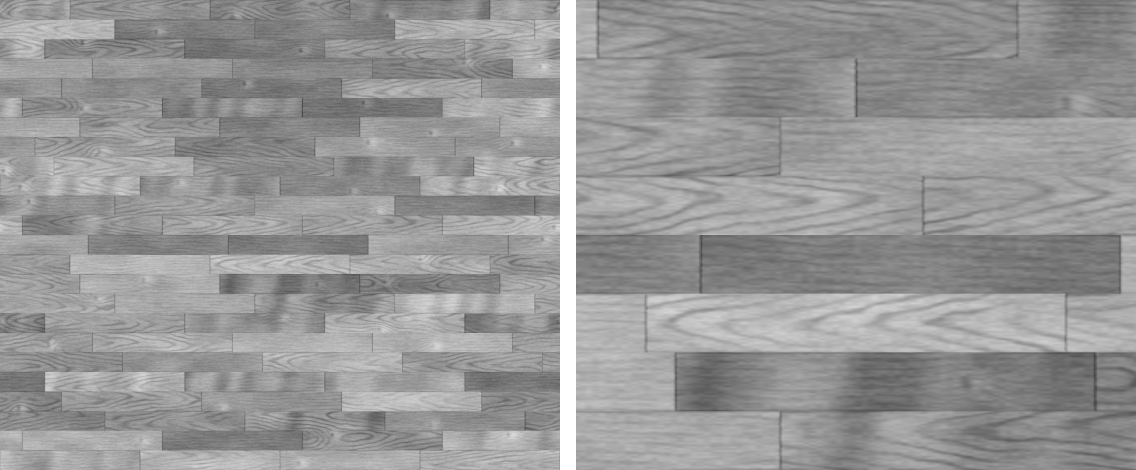
Left, the full canvas; right, a detail of the centre.
This texture is drawn by a WebGL 2 fragment shader. Its source:

```glsl
#version 300 es
precision highp float;
// Grey wooden strip floor: 24 staggered rows of 4 boards with grain, arches and knots.
uniform vec2 u_resolution;
out vec4 fragColor;

const float ROWS = 24.0;
const float BOARDS = 4.0;            // boards per row
const float BOARD_ASPECT = 7.14;     // board length over board height
const float DARK_BOARD = 0.475;
const float LIGHT_BOARD = 0.715;
const float RING_DEPTH = 0.095;
const float FIBRE_DEPTH = 0.13;
const float MOTTLE_DEPTH = 0.11;
const float BAND_DEPTH = 0.17;
const float KNOT_CHANCE = 0.4;
const float ARCH_CHANCE = 0.5;
const float BAND_CHANCE = 0.25;
const float LONG_SEAM = 0.08;
const float END_SEAM = 0.13;
const int SAMPLES = 3;               // per axis, for smooth edges

// Position of the first end joint in each row, from the top, in board lengths
const float STAGGER[24] = float[24](
  0.50, 0.82, 0.32, 0.66, 0.44, 0.16, 0.57, 0.25, 0.385, 0.0, 0.82, 0.16,
  0.63, 0.50, 0.57, 0.82, 0.32, 0.66, 0.875, 0.32, 0.44, 0.75, 0.16, 0.0);

float hash(vec2 p) {
  vec3 q = fract(p.xyx * vec3(0.1031, 0.1030, 0.0973));
  q += dot(q, q.yzx + 33.33);
  return fract((q.x + q.y) * q.z);
}

float noise(vec2 p) {
  vec2 i = floor(p), f = fract(p);
  f = f * f * (3.0 - 2.0 * f);
  return mix(mix(hash(i), hash(i + vec2(1, 0)), f.x),
             mix(hash(i + vec2(0, 1)), hash(i + vec2(1, 1)), f.x), f.y);
}

float blob(vec2 d, vec2 scale) {
  return exp(-dot(d * scale, d * scale));
}

// Grey value of one board; p is in board heights, board is its column and row
float woodGrain(vec2 p, vec2 board) {
  vec2 seed = board * vec2(37.0, 53.0) + 11.0;
  vec2 q = p + seed;
  float arched = step(hash(seed + 1.0), ARCH_CHANCE);
  float banded = step(hash(seed + 2.0), BAND_CHANCE);
  float knotted = step(hash(seed + 3.0), KNOT_CHANCE);
  float tone = mix(DARK_BOARD, LIGHT_BOARD, hash(seed + 4.0));

  // Knot: a small soft eye beside a pale halo that bends the rings
  vec2 knot = vec2(mix(0.8, 6.3, hash(seed + 5.0)), mix(0.15, 0.85, hash(seed + 6.0)));
  vec2 d = p - knot;
  float bend = knotted * blob(d, vec2(1.6, 2.2));
  float halo = knotted * blob(d - vec2(0.18, 0.0), vec2(3.0, 4.0));
  float eye = knotted * blob(d, vec2(10.0, 9.0)) * mix(0.4, 1.0, hash(seed + 9.0));

  // Growth rings: nested arches on some boards, near-straight lines on the others
  float axis = mix(0.2, 0.8, hash(seed + 7.0));
  float across = p.y - axis + 0.25 * (noise(q * vec2(0.7, 0.4)) - 0.5);
  float side = hash(seed + 8.0) < 0.5 ? -1.0 : 1.0;
  float arch = sqrt(across * across + 0.015) * 5.0 + side * p.x * 0.8;
  float straight = p.y * 6.0 + side * p.x * 0.12;
  float phase = mix(straight, arch, arched) + 1.8 * bend
              + 1.2 * noise(q * vec2(0.6, 1.3)) + 0.3 * noise(q * vec2(2.5, 6.0));
  float ring = pow(0.5 + 0.5 * sin(6.2832 * phase), 3.0) - 0.31;
  float ringStrength = mix(0.4, 1.0, arched) * 1.7 * noise(q * vec2(0.9, 2.5));

  // Fine fibres, soft stains and crosswise shading
  float fibre = 0.5 * noise(q * vec2(2.5, 18.0)) + 0.5 * noise(q * vec2(9.0, 31.0)) - 0.5;
  float mottle = noise(q * vec2(0.6, 1.4)) - 0.5;
  float band = noise(vec2(q.x * 1.5 + 0.3 * p.y, seed.y)) - 0.5;

  return tone - RING_DEPTH * ringStrength * ring + FIBRE_DEPTH * fibre
       + MOTTLE_DEPTH * mottle + BAND_DEPTH * banded * band
       + 0.12 * halo - 0.20 * eye;
}

float floorTone(vec2 uv) {
  float y = (1.0 - uv.y) * ROWS;
  float row = clamp(floor(y), 0.0, ROWS - 1.0);
  float x = uv.x * BOARDS - STAGGER[int(row)];
  vec2 board = vec2(mod(floor(x), BOARDS), row);
  vec2 p = vec2(fract(x) * BOARD_ASPECT, fract(y));

  // Thin seams; the long ones fade in and out, the ends differ in strength
  vec2 gap = min(p, vec2(BOARD_ASPECT, 1.0) - p);
  vec2 seam = 1.0 - smoothstep(vec2(0.008), vec2(0.045), gap);
  float edge = floor(y + 0.5);
  float longWear = smoothstep(0.15, 0.85, noise(vec2(uv.x * 14.0, edge * 7.0)));
  float endWear = 0.6 + 0.7 * hash(vec2(floor(x + 0.5), row) + 71.0);
  return woodGrain(p, board)
       - max(seam.x * END_SEAM * endWear, seam.y * LONG_SEAM * longWear);
}

void main() {
  float tone = 0.0;
  for (int j = 0; j < SAMPLES; j++) {
    for (int i = 0; i < SAMPLES; i++) {
      vec2 shift = (vec2(i, j) + 0.5) / float(SAMPLES) - 0.5;
      tone += floorTone((gl_FragCoord.xy + shift) / u_resolution);
    }
  }
  fragColor = vec4(vec3(tone / float(SAMPLES * SAMPLES)), 1.0);
}
```
